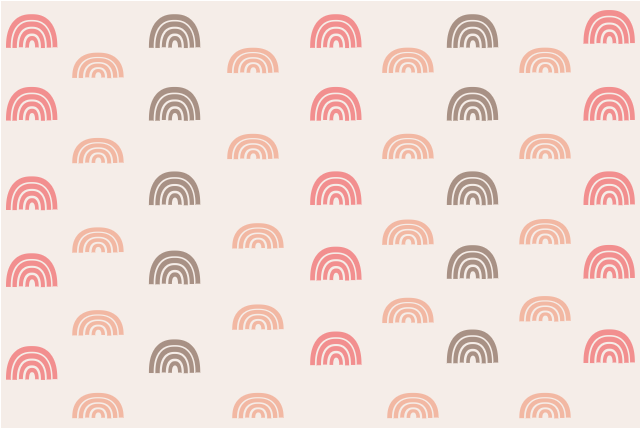
Give the GLSL for this pattern, as a Shadertoy shader.

```glsl
const vec2 SHEET = vec2(768.0, 512.0);   // design units, scaled to the canvas
const int COLUMNS = 9;
const int ROWS = 5;
const int BANDS = 4;

const vec3 CREAM = vec3(0.96, 0.93, 0.91);
const vec3 PINK  = vec3(0.95, 0.56, 0.56);
const vec3 PEACH = vec3(0.95, 0.72, 0.64);
const vec3 BROWN = vec3(0.66, 0.57, 0.52);

const vec2 ARCH_RADII = vec2(30.8, 40.0);
const vec2 BAND_STEP  = vec2(7.6, 8.7);
const vec2 BAND_WIDTH = vec2(5.7, 6.8);
const float BAND_THINNING = 0.08;
const float ROUNDNESS = 2.4;
const float SHORT_SCALE = 0.75;
const float FOOT_WOBBLE = 0.5;
const float SIDE_NUDGE = 6.0;
const float CORNER_LIFT = 5.0;
const float EDGE_WIDTH = 1.2;

const float COLUMN_X[9] = float[](38.0, 111.5, 209.5, 303.5, 403.0, 489.5, 567.0, 654.0, 731.0);

// Row depth from the top, extra sag at the left, and how far that sag reaches
const vec3 TALL_ROWS[5] = vec3[](
    vec3(57.0, 0.0, 0.5), vec3(144.0, 0.0, 0.5), vec3(245.0, 6.0, 0.5),
    vec3(333.0, 10.0, 1.6), vec3(434.0, 20.0, 1.4));
const vec3 SHORT_ROWS[5] = vec3[](
    vec3(87.0, 6.0, 0.5), vec3(190.0, 5.0, 0.5), vec3(292.0, 10.0, 1.2),
    vec3(384.0, 17.0, 1.4), vec3(500.0, 0.0, 0.5));

// Approximate distance to a superellipse: implicit value over its gradient
float superellipse(vec2 p, vec2 radii) {
    vec2 q = max(abs(p), 0.01) / radii;
    vec2 powers = pow(q, vec2(ROUNDNESS));
    float level = pow(powers.x + powers.y, 1.0 / ROUNDNESS);
    vec2 slope = pow(q / level, vec2(ROUNDNESS - 1.0)) / radii;
    return (level - 1.0) / length(slope);
}

// Nested arches standing on y = 0, with slightly uneven feet
float rainbow(vec2 p, float heightScale) {
    vec2 squash = vec2(1.0, heightScale);
    float d = 1e3;
    for (int i = 0; i < BANDS; i++) {
        float k = float(i);
        vec2 outer = ARCH_RADII - k * BAND_STEP;
        vec2 inner = outer - BAND_WIDTH * (1.0 - BAND_THINNING * k);
        vec2 q = p - vec2(0.15 * k, 0.0);
        float band = max(superellipse(q, outer * squash), -superellipse(q, inner * squash));
        float foot = FOOT_WOBBLE * sin(1.9 * k + (q.x < 0.0 ? 3.6 : 1.2));
        d = min(d, max(band, foot - q.y));
    }
    return d;
}

// Middle of the base line of one motif
vec2 motifBase(int column, int row, bool isShort) {
    vec3 line = isShort ? SHORT_ROWS[row] : TALL_ROWS[row];
    float across = float(column / 2) / line.z;
    float depth = line.x + line.y * exp(-across * across);
    if (column == COLUMNS - 1 && row == 0) depth -= CORNER_LIFT;
    float nudge = isShort && row >= column - 1 ? SIDE_NUDGE : 0.0;
    return vec2(COLUMN_X[column] + nudge, SHEET.y - depth);
}

void mainImage(out vec4 fragColor, in vec2 fragCoord) {
    vec2 p = fragCoord / iResolution.xy * SHEET;
    float pixel = SHEET.x / iResolution.x;
    vec3 color = CREAM;

    // Alternating columns of tall and short rainbows
    for (int column = 0; column < COLUMNS; column++) {
        bool isShort = column % 2 == 1;
        vec3 ink = isShort ? PEACH : (column % 4 == 0 ? PINK : BROWN);
        for (int row = 0; row < ROWS; row++) {
            vec2 q = p - motifBase(column, row, isShort);
            if (abs(q.x) > 36.0 || abs(q.y - 20.0) > 26.0) continue;
            float d = rainbow(q, isShort ? SHORT_SCALE : 1.0);
            color = mix(color, ink, clamp(0.5 - d / pixel, 0.0, 1.0));
        }
    }

    // Thin white margin on the left and top
    float edge = min(p.x, SHEET.y - p.y) - EDGE_WIDTH;
    color = mix(color, vec3(1.0), clamp(0.5 - edge / pixel, 0.0, 1.0));

    fragColor = vec4(color, 1.0);
}
```
